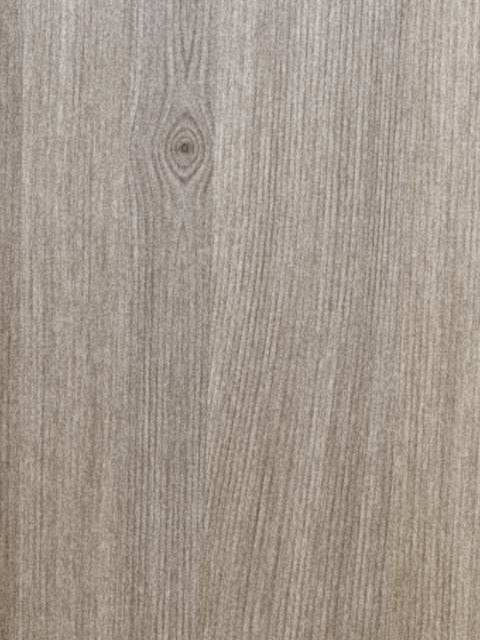
Give the GLSL for this texture, as a Shadertoy shader.

```glsl
// Grey-brown wood boards with fine vertical grain, a small knot and a matt speckle.

const vec3 DARK_WOOD = vec3(0.47, 0.41, 0.35);
const vec3 PALE_WOOD = vec3(0.75, 0.72, 0.69);
const vec3 WARM_TINT = vec3(0.012, 0.002, -0.020);
const vec2 KNOT = vec2(0.393, 0.309);
const float TAU = 6.2831853;

float hash(vec2 cell) {
    vec3 q = fract(cell.xyx * vec3(0.1031, 0.1030, 0.0973));
    q += dot(q, q.yzx + 33.33);
    return fract((q.x + q.y) * q.z);
}

// Value noise centred on zero
float noise(vec2 p) {
    vec2 cell = floor(p);
    vec2 f = fract(p);
    f = f * f * (3.0 - 2.0 * f);
    float low = mix(hash(cell), hash(cell + vec2(1, 0)), f.x);
    float high = mix(hash(cell + vec2(0, 1)), hash(cell + vec2(1, 1)), f.x);
    return mix(low, high, f.y) - 0.5;
}

float edge(float x, float position) {
    return smoothstep(-0.004, 0.004, x - position);
}

float blob(vec2 offset, vec2 radius) {
    vec2 q = offset / radius;
    return exp(-dot(q, q));
}

// Grain tone of one board: broad streaks, long growth lines, threads and pores
float grain(vec2 p, float density, float strength, float seed) {
    vec2 q = p + vec2(seed * 3.7, seed * 5.3);
    float streaks = 0.15 * noise(q * vec2(19.0, 0.9)) + 0.18 * noise(q * vec2(55.0, 1.4));
    float wander = 1.2 * noise(q * vec2(14.0, 1.3)) + 0.12 * noise(q * vec2(60.0, 50.0));
    float fade = 1.0 + 0.9 * noise(q * vec2(36.0, 2.5));
    float phase = TAU * (q.x * density + wander);
    float lines = (sin(phase) + 0.3 * sin(2.0 * phase + 1.0)) * fade;
    float threads = noise(q * vec2(150.0, 4.0));
    float pores = noise(q * vec2(250.0, 30.0));
    return streaks + strength * lines + 0.24 * threads + 0.28 * pores;
}

// Growth lines part around the knot and close into rings at its heart
float knotAcross(vec2 offset, float size) {
    float heart = exp(-offset.y * offset.y / (size * size * 1.8));
    float rings = sqrt(offset.x * offset.x + size * size * (1.0 - heart));
    float reach = exp(-offset.y * offset.y / 0.035);
    return mix(abs(offset.x) + size * 0.4, rings, reach);
}

// Lower part of the wide board leans, most on its left side
float lean(float x, float fall) {
    float bend = 0.03 * fall + 0.08 * smoothstep(0.3, 1.1, fall);
    return bend * mix(1.0, 0.4, smoothstep(0.46, 0.86, x));
}

float boards(vec2 p, float fall) {
    float tone = grain(p, 64.0, 0.08, 1.0) - 0.16;

    vec2 soft = p + vec2(0.022 * noise(p * vec2(7.0, 2.6)), 0.0);
    float second = grain(soft, 70.0, 0.07, 2.0) + 0.03;
    second -= 0.10 * blob(p - vec2(0.185, 0.8), vec2(0.05, 1.1));
    tone = mix(tone, second, edge(p.x, 0.049));

    vec2 offset = p - KNOT;
    float knotted = grain(vec2(knotAcross(offset, 0.06), p.y), 72.0, 0.12, 3.0) - 0.11;
    knotted -= 0.17 * blob(offset, vec2(0.06, 0.07));
    knotted -= 0.60 * blob(offset, vec2(0.020, 0.012));
    tone = mix(tone, knotted, edge(p.x, 0.272));

    vec2 leaning = vec2(p.x + lean(p.x, fall), p.y);
    float wide = grain(leaning, 76.0, 0.135, 4.0);
    wide += mix(0.06, -0.05, smoothstep(0.50, 0.62, leaning.x));
    wide -= 0.05 * smoothstep(0.74, 0.85, p.x);
    tone = mix(tone, wide, edge(p.x, 0.455));

    float last = grain(p, 70.0, 0.10, 5.0) + 0.06;
    return mix(tone, last, edge(p.x, 0.860));
}

void mainImage(out vec4 fragColor, in vec2 fragCoord) {
    float fall = 1.0 - fragCoord.y / iResolution.y;
    vec2 p = vec2(fragCoord.x, iResolution.y - fragCoord.y) / iResolution.x;

    // Boards drift slightly to the left on the way down
    vec2 board = vec2(p.x + fall * (0.015 + 0.05 * p.x), p.y);

    // Light from the top, shade at the left edge
    float tone = 0.83 - 0.35 * fall;
    tone -= 0.08 * (1.0 - smoothstep(0.0, 0.16, p.x));
    tone += boards(board, fall);

    // Matt surface speckle
    tone += 0.50 * noise(p * vec2(340.0, 300.0));
    tone += 0.16 * noise(p * vec2(190.0, 150.0) + 71.0);

    vec3 color = mix(DARK_WOOD, PALE_WOOD, clamp(tone, -0.4, 1.3));
    float warmth = 1.4 * (fall - 0.5) + 0.6 * edge(board.x, 0.860);
    warmth -= 0.5 * edge(board.x, 0.272) * (1.0 - edge(board.x, 0.455));
    color += WARM_TINT * warmth;
    fragColor = vec4(color, 1.0);
}
```
